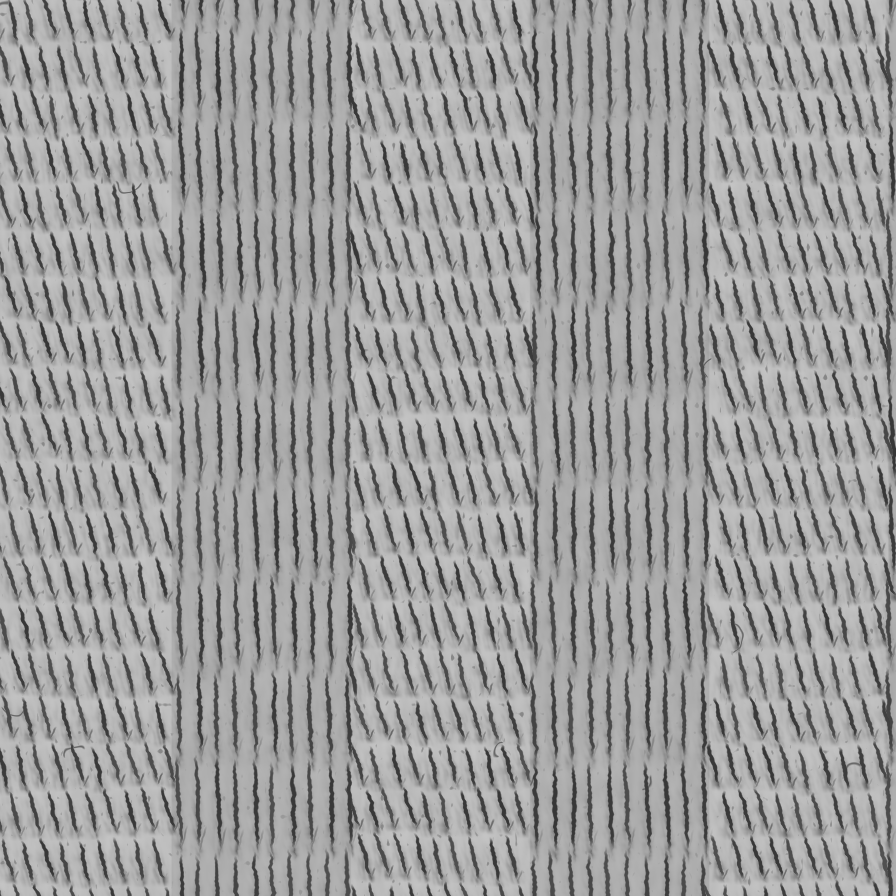
A WebGL 2 fragment shader for this texture:

```glsl
#version 300 es
precision highp float;
// Grey knitted cloth: bands of slanted stitches alternating with bands of upright ribs.

#define BANDS 5.0
#define BAND_SHIFT 0.0085
#define COLUMNS 48.0
#define STITCH_HEIGHT 2.5
#define RIB_HEIGHT 4.92
#define STITCH_LEAN 0.62
#define RIB_LEAN 0.2
#define LINE_WIDTH 0.085
#define SMUDGE 0.62
#define HAIRS 9

uniform vec2 u_resolution;
out vec4 fragColor;

const vec3 STITCH_CLOTH = vec3(0.75);
const vec3 RIB_CLOTH = vec3(0.69);
const vec3 THREAD_SHADOW = vec3(0.21);

vec2 hash2(vec2 p) {
    vec3 q = fract(p.xyx * vec3(0.1031, 0.1030, 0.0973));
    q += dot(q, q.yzx + 33.33);
    return fract((q.xx + q.yz) * q.zy);
}

float gradientDot(vec2 cell, vec2 offset) {
    float angle = 6.2832 * hash2(cell + 57.0).x;
    return dot(vec2(cos(angle), sin(angle)), offset);
}

// Gradient noise, about -0.7 to 0.7
float noise(vec2 p) {
    vec2 i = floor(p), f = p - i;
    vec2 u = f * f * f * (f * (f * 6.0 - 15.0) + 10.0);
    vec2 e = vec2(1.0, 0.0);
    return mix(mix(gradientDot(i, f), gradientDot(i + e.xy, f - e.xy), u.x),
               mix(gradientDot(i + e.yx, f - e.yx), gradientDot(i + 1.0, f - 1.0), u.x), u.y);
}

float line(float d, float halfWidth, float blur) {
    return 1.0 - smoothstep(halfWidth - blur, halfWidth + blur, abs(d));
}

// Band kind at a column coordinate: 0 for stitches, 1 for ribs
float bandKind(float x) {
    return mod(floor((x / COLUMNS + BAND_SHIFT) * BANDS), 2.0);
}

// Darkness of one kind of stroke; q is measured in columns
float strokes(vec2 q, float kind, float blur) {
    float height = mix(STITCH_HEIGHT, RIB_HEIGHT, kind);
    float lean = mix(STITCH_LEAN, RIB_LEAN, kind);
    float phase = mix(0.3, 0.48, kind);
    float wobble = 0.12 * noise(q * vec2(0.7, 1.7)) + 0.07 * noise(q * vec2(1.2, 5.0) + 31.0);
    float streak = smoothstep(-0.35, 0.4, noise(vec2(q.x * 4.5 + q.y, q.y * 1.6)));
    float row0 = floor(q.y / height - phase);
    float dark = 0.0;
    for (int j = -1; j <= 1; j++) {
        float row = row0 + float(j);
        float shift = mix(-0.66 * row, 0.2, kind) + 0.12 * (hash2(vec2(row, 7.0 + kind)).x - 0.5);
        float col0 = floor(q.x - shift);
        for (int i = -1; i <= 1; i++) {
            float col = col0 + float(i);
            vec2 rnd = hash2(vec2(col, row) + 19.0 + 200.0 * kind);
            vec2 center = vec2(col + 0.5 + shift, (row + 0.5 + phase) * height);
            if (bandKind(center.x) != kind) continue;
            center += (rnd - 0.5) * vec2(0.2, 0.38);
            vec2 d = q - center;
            float t = 0.5 - d.y / (height * mix(0.98, 1.04, kind));
            float bend = lean * (0.75 + 0.5 * rnd.y);
            float dx = d.x - bend * (t - 0.5) - wobble;
            // Tapered thread gap
            float ends = smoothstep(-0.02, 0.14, t) * (1.0 - smoothstep(0.82, 1.02, t));
            float width = LINE_WIDTH * (0.65 + 0.75 * sin(3.1416 * clamp(t, 0.0, 1.0)));
            float core = ends * line(dx, width, blur) * (0.8 + 0.2 * rnd.x);
            // Streaky smudge, heavier on the lower left
            float spread = (dx < 0.0 ? 0.29 : 0.17) * mix(1.0, 0.6, kind);
            float halo = exp(-abs(dx) / spread) * smoothstep(-0.08, 0.75, t)
                       * (1.0 - smoothstep(0.95, 1.12, t)) * SMUDGE * (0.35 + 0.75 * streak);
            // Fine tick that rises from the foot of the stroke
            float rise = d.x - 0.5 * bend - (0.98 - t) * mix(0.95, 1.3, kind) - 0.5 * wobble;
            float tick = line(rise, 0.055, blur) * smoothstep(0.72, 0.82, t)
                       * (1.0 - smoothstep(0.96, 1.06, t)) * mix(0.65, 0.4, kind) * rnd.y;
            dark = max(dark, max(core, max(halo, tick)));
        }
    }
    return dark;
}

// Sparse loose hairs, each a short wavering arc
float hairs(vec2 q, float blur) {
    float dark = 0.0;
    for (int i = 0; i < HAIRS; i++) {
        vec2 rnd = hash2(vec2(float(i), 83.0));
        vec2 d = q - COLUMNS * hash2(vec2(float(i), 41.0));
        float radius = 0.45 + 0.5 * rnd.x;
        float arc = length(d) - radius + 0.3 * noise(q * 1.3);
        float side = dot(normalize(d + 1e-4), vec2(cos(6.2832 * rnd.y), sin(6.2832 * rnd.y)));
        dark = max(dark, 0.65 * line(arc, 0.045, blur) * smoothstep(0.2, 0.5, side));
    }
    return dark;
}

void main() {
    vec2 q = COLUMNS * gl_FragCoord.xy / u_resolution;
    float pixel = COLUMNS / u_resolution.y;
    float blur = max(0.05, 0.7 * pixel);

    // Cloth tone with soft band edges
    float wave = (q.x / COLUMNS + BAND_SHIFT) * BANDS;
    float edge = abs(fract(wave + 0.5) - 0.5) * COLUMNS / BANDS;
    float side = smoothstep(-blur, blur, edge) - 0.5;
    float ribbed = 0.5 + (bandKind(q.x) - 0.5) * 2.0 * side;
    vec3 color = mix(STITCH_CLOTH, RIB_CLOTH, ribbed);
    color += 0.025 * noise(q * 0.45) + 0.025 * noise(q * vec2(2.5, 0.8));

    // Strokes on gently uneven rows
    vec2 bent = q + vec2(0.12, 0.3) * vec2(noise(q * 0.2 + 11.0), noise(q * 0.15));
    float dark = max(strokes(bent, 0.0, blur), strokes(bent, 1.0, blur));

    // Lint specks and loose hairs
    float lint = smoothstep(0.36, 0.58, noise(q * vec2(3.2, 2.0) + 70.0));
    dark = max(dark, lint * mix(0.4, 0.2, ribbed));
    dark = max(dark, hairs(q, blur));
    fragColor = vec4(mix(color, THREAD_SHADOW, clamp(dark, 0.0, 1.0)), 1.0);
}
```
